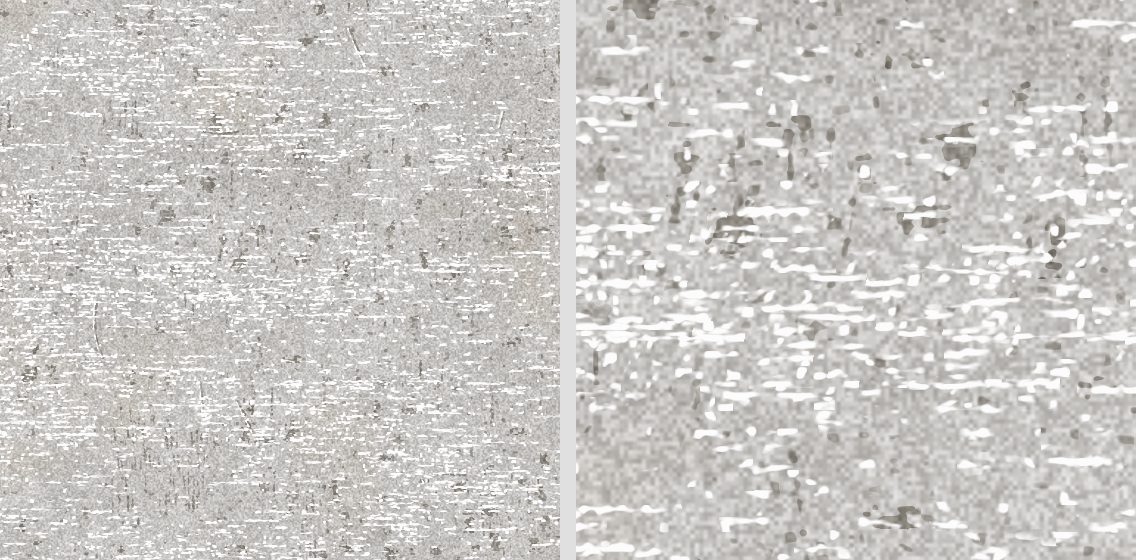
Left, the full canvas; right, a detail of the centre.
A three.js fragment shader for this texture:

```glsl
// Worn pale plaster: a grainy grey ground with dark pits, blots and scratches,
// overlaid by broken white horizontal dashes and chips. Every mark is a ragged
// rounded box scattered on a jittered grid; value noise drives grain and density.

varying vec2 vUv;

const vec3 PLASTER = vec3(0.768, 0.760, 0.748);
const vec3 PIT = vec3(0.47, 0.45, 0.41);
const vec3 CHIP = vec3(0.99, 0.99, 0.99);
const vec3 RUST = vec3(0.74, 0.70, 0.65);
const vec3 TONE_TINT = vec3(0.97, 1.0, 1.04);
const float GRAIN = 0.21;
const float MOTTLE = 0.10;
const float SOFT = 0.0009;
const int SCRATCHES = 11;

float hash(vec2 p) {
  vec3 q = fract(p.xyx * 0.1031);
  q += dot(q, q.yzx + 33.33);
  return fract((q.x + q.y) * q.z);
}

float noise(vec2 p) {
  vec2 i = floor(p), f = fract(p);
  f = f * f * (3.0 - 2.0 * f);
  return mix(mix(hash(i), hash(i + vec2(1.0, 0.0)), f.x),
             mix(hash(i + vec2(0.0, 1.0)), hash(i + 1.0), f.x), f.y);
}

float fbm(vec2 p) {
  float sum = 0.0, amp = 0.5;
  for (int i = 0; i < 4; i++) {
    sum += amp * noise(p);
    p = p * 2.1 + 17.3;
    amp *= 0.5;
  }
  return sum / 0.9375;
}

// Coverage of ragged marks, at most one per cell; share is the filled part of cells.
float marks(vec2 p, vec2 cell, vec2 smallest, vec2 largest, float share,
            float ragged, float seed) {
  p.x += hash(vec2(floor(p.y / cell.y), seed)) * cell.x;
  vec2 id = floor(p / cell);
  vec2 key = id + seed * 19.0;
  vec2 size = vec2(hash(key + 3.1), hash(key + 7.7));
  vec2 halfSize = mix(smallest, largest, size * size);
  vec2 jitter = vec2(hash(key + 11.3), hash(key + 23.9)) * 2.0 - 1.0;
  vec2 q = p - (id + 0.5) * cell - jitter * max(cell * 0.46 - halfSize, 0.0);
  q /= halfSize;
  q *= q;
  float d = (sqrt(length(q)) - 1.0) * min(halfSize.x, halfSize.y);
  d += (noise(p * vec2(190.0, 270.0) + seed) - 0.5) * ragged;
  float present = smoothstep(0.0, 0.05, share - hash(key + 41.0));
  return present * (1.0 - smoothstep(-SOFT, SOFT, d));
}

// Few long bent scratches: x is the dark groove, y its pale chipped edge.
vec2 scratches(vec2 p) {
  vec2 cover = vec2(0.0);
  float ragged = (noise(p * 230.0) - 0.5) * 0.003;
  for (int i = 0; i < SCRATCHES; i++) {
    vec2 key = vec2(float(i) * 5.7, 61.0);
    float steep = step(0.3, hash(key + 1.0));
    float angle = steep * 1.75 + (hash(key + 2.0) - 0.5) * mix(0.2, 0.9, steep);
    float reach = mix(0.014, 0.052, hash(key + 3.0));
    float c = cos(angle), s = sin(angle);
    vec2 q = p - vec2(hash(key + 4.0), hash(key + 5.0));
    q = vec2(c * q.x + s * q.y, c * q.y - s * q.x);
    q.y += (hash(key + 6.0) - 0.5) * 7.0 * q.x * q.x;
    float width = mix(0.0008, 0.0022, smoothstep(-reach, reach, q.x));
    float past = max(abs(q.x) - reach, 0.0);
    float groove = length(vec2(past, q.y)) - width + ragged;
    float edge = length(vec2(past, q.y - 0.0032)) - 0.0008 + ragged * 1.3;
    vec2 line = 1.0 - smoothstep(vec2(-SOFT), vec2(SOFT), vec2(groove, edge));
    line.x *= step(0.25, hash(key + 7.0));
    cover = max(cover, line);
  }
  return cover;
}

void main() {
  vec2 p = vUv;
  vec2 bend = vec2(noise(p * 7.0 + 5.0), noise(p * 6.0 + 31.0)) - 0.5;
  vec2 w = p + bend * vec2(0.03, 0.008);
  vec2 scratch = scratches(p);

  // Ground: soft mottling and faint warm stains
  float cloud = fbm(p * 7.0);
  vec3 color = mix(PLASTER, RUST, 0.45 * smoothstep(0.52, 0.8, fbm(p * 5.0 + 50.0)));
  float tone = (cloud - 0.5) * MOTTLE + (noise(p * 60.0) - 0.5) * 0.04;

  // Dark wear: pits, crumbly blots, upright streaks and hatched patches
  float wear = mix(0.3, 1.7, smoothstep(0.25, 0.75, fbm(p * 6.0 + 80.0)));
  float hatch = smoothstep(0.78, 0.9, noise(p * 9.0 + 14.0));
  float dark = 0.7 * marks(w, vec2(0.016), vec2(0.0011), vec2(0.0036), 0.24 * wear, 0.004, 1.0);
  dark = max(dark, 0.85 * marks(w, vec2(0.05), vec2(0.003), vec2(0.011, 0.014), 0.27 * wear, 0.015, 2.0));
  dark = max(dark, 0.8 * marks(w, vec2(0.03, 0.08), vec2(0.0008, 0.006), vec2(0.0024, 0.026), 0.13 * wear, 0.005, 3.0));
  dark = max(dark, 0.8 * marks(w, vec2(0.009, 0.04), vec2(0.001, 0.007), vec2(0.002, 0.018), 0.6 * hatch, 0.004, 4.0));
  dark = max(dark, 0.8 * scratch.x) * mix(0.55, 1.1, noise(p * 45.0 + 9.0));
  color = mix(color, PIT, min(dark, 1.0));

  // Fine grain over ground and wear
  tone += (noise(p * 380.0) - 0.5) * GRAIN + (noise(p * 170.0 + 7.0) - 0.5) * 0.07;
  color += tone * TONE_TINT;

  // White wear: long dashes, short dashes and chips, thicker in some bands
  float band = mix(0.35, 1.65, smoothstep(0.25, 0.75, fbm(p * vec2(4.0, 8.0) + 120.0)));
  float white = marks(w, vec2(0.115, 0.0105), vec2(0.012, 0.0012), vec2(0.052, 0.0021), 0.38 * band, 0.0042, 5.0);
  white = max(white, marks(w, vec2(0.036, 0.0078), vec2(0.004, 0.0012), vec2(0.015, 0.0022), 0.33 * band, 0.0036, 6.0));
  white = max(white, marks(w, vec2(0.0115, 0.0092), vec2(0.0014, 0.0012), vec2(0.0044, 0.0032), 0.32 * band, 0.0040, 7.0));
  white = max(white, scratch.y);
  color = mix(color, CHIP, white);

  gl_FragColor = vec4(clamp(color, 0.0, 1.0), 1.0);
}
```
